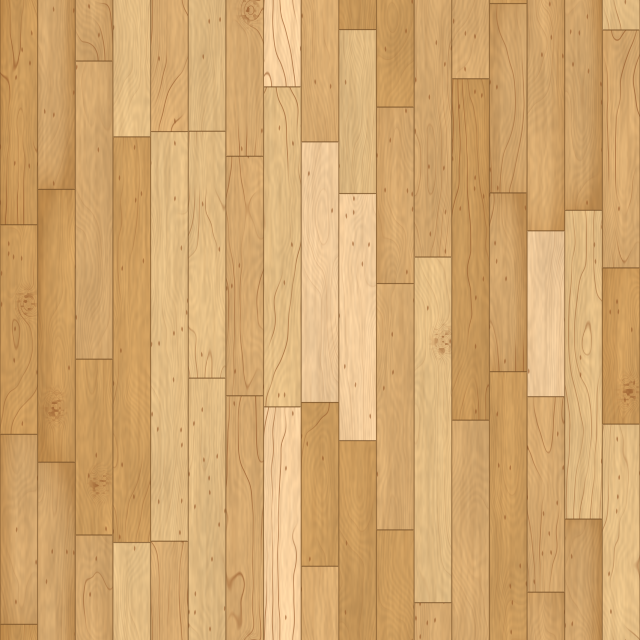
Reproduce this texture procedurally as a Shadertoy shader.

```glsl
// Maple strip floor: 17 columns of staggered planks with grain, veins, knots and flecks.

const float COLUMNS = 17.0;
const float SEAM = 0.0008;                      // half width of a seam
const vec3 PALE  = vec3(0.94, 0.79, 0.60);
const vec3 CREAM = vec3(0.88, 0.73, 0.51);
const vec3 HONEY = vec3(0.835, 0.66, 0.435);
const vec3 AMBER = vec3(0.80, 0.61, 0.365);
const vec3 STAIN = vec3(0.67, 0.47, 0.24);
const vec3 VEIN  = vec3(0.58, 0.34, 0.16);
const vec3 GAP   = vec3(0.47, 0.32, 0.16);

float hash(vec2 p) {
    return fract(sin(dot(p, vec2(127.1, 311.7))) * 43758.547);
}

float noise(vec2 p) {
    vec2 i = floor(p), f = fract(p);
    f = f * f * (3.0 - 2.0 * f);
    return mix(mix(hash(i), hash(i + vec2(1, 0)), f.x),
               mix(hash(i + vec2(0, 1)), hash(i + vec2(1, 1)), f.x), f.y);
}

float stroke(float d, float halfWidth, float px) {
    return 1.0 - smoothstep(halfWidth - 0.5 * px, halfWidth + 0.7 * px, d);
}

// Position of an end joint, in plank slots, wrapping after count slots
float joint(float slot, float column, float count) {
    return slot + 0.5 * hash(vec2(column + 3.7, mod(slot, count) + 8.3));
}

// Height field whose contours are the growth rings; a knot bulges it
float ringField(vec2 q, vec2 seed, float bulge) {
    float warp = noise(q * vec2(32.0, 7.0) + seed);
    float ripple = noise(q * vec2(60.0, 30.0) + seed);
    return 3.2 * warp + 0.3 * ripple + 34.0 * q.x + bulge;
}

float knotFalloff(vec2 q, vec2 centre) {
    vec2 r = (q - centre) * vec2(75.0, 50.0);
    return exp(-dot(r, r));
}

vec3 plankTone(float pick) {
    vec3 tone = mix(AMBER, HONEY, step(0.29, pick));
    tone = mix(tone, CREAM, step(0.57, pick));
    return mix(tone, PALE, step(0.88, pick));
}

// Short dark pores scattered one per chosen cell
float flecks(vec2 q, vec2 seed, float density) {
    vec2 p = q * vec2(85.0, 38.0) + seed;
    vec2 cell = floor(p);
    vec2 centre = 0.25 + 0.5 * vec2(hash(cell + 4.1), hash(cell + 9.6));
    vec2 d = (fract(p) - centre) * vec2(1.0, 0.8);
    d.x += 0.5 * d.y * (hash(cell + 2.3) - 0.5);
    return step(1.0 - density, hash(cell)) * (1.0 - smoothstep(0.04, 0.17, length(d)));
}

vec3 wood(vec2 q, vec2 seed, float len, float px) {
    float pick = hash(seed + 1.0);
    float figure = smoothstep(0.45, 0.9, hash(seed + 2.0));
    float hasKnot = step(0.78, hash(seed + 3.0));
    vec3 col = plankTone(pick) * (0.98 + 0.04 * hash(seed + 4.0));

    // Broad mottling and a stain along one long edge or the ends
    float mottle = noise(q * vec2(40.0, 9.0) + seed);
    float side = (hash(seed + 5.0) < 0.5 ? -1.0 : 1.0) * q.x * COLUMNS + 0.5;
    float ends = exp(-min(q.y, len - q.y) * 28.0);
    float stained = smoothstep(0.4, 1.0, hash(seed + 6.0)) * (1.0 - step(0.57, pick));
    float stain = stained * (0.8 * smoothstep(0.45, 1.1, side) + 0.5 * ends) * (0.4 + mottle);
    col = mix(col, STAIN, clamp(stain, 0.0, 0.65));
    col *= 0.965 + 0.07 * mottle;

    // Long fibres and fine speckle
    float fibre = noise(q * vec2(270.0, 12.0) + seed) - 0.5;
    float fine = noise(q * vec2(420.0, 90.0) + seed) - 0.5;
    col *= 1.0 + vec3(0.065, 0.085, 0.11) * fibre + 0.05 * fine;

    // Growth rings: contour distance is the field over its slope
    vec2 knot = vec2((hash(seed + 7.0) - 0.5) * 0.6 / COLUMNS, len * mix(0.2, 0.8, hash(seed + 8.0)));
    vec2 e = vec2(0.001, 0.0);
    float core = hasKnot * knotFalloff(q, knot);
    float f = ringField(q, seed, 3.0 * core);
    float fx = ringField(q + e.xy, seed, 3.0 * hasKnot * knotFalloff(q + e.xy, knot));
    float fy = ringField(q + e.yx, seed, 3.0 * hasKnot * knotFalloff(q + e.yx, knot));
    float slope = max(length(vec2(fx, fy) - f) / e.x, 25.0);
    float vein = stroke(abs(fract(f) - 0.5) / slope, 0.0006, px);
    float fade = smoothstep(0.2, 0.75, noise(q * vec2(30.0, 12.0) + seed + 50.0));
    col *= 1.0 + 0.018 * sin(f * 25.0);
    col = mix(col, VEIN, vein * fade * (0.1 + 0.5 * figure));

    // Knot heart and pores
    float heart = core * smoothstep(0.5, 0.8, noise(q * vec2(190.0, 260.0) + seed));
    col = mix(col, VEIN, 0.6 * heart + 0.12 * core);
    return mix(col, VEIN, 0.6 * flecks(q, seed, 0.04 + 0.1 * hash(seed + 9.0)));
}

void mainImage(out vec4 fragColor, in vec2 fragCoord) {
    vec2 uv = fragCoord / iResolution.xy;
    float px = 1.0 / min(iResolution.x, iResolution.y);

    // Each column holds two or three planks, shifted at random
    float column = floor(uv.x * COLUMNS);
    float across = fract(uv.x * COLUMNS) - 0.5;
    float count = 2.0 + step(0.42, hash(vec2(column, 5.2)));
    float along = (uv.y + hash(vec2(column, 17.9))) * count;
    float slot = floor(along);
    slot -= step(along, joint(slot, column, count));
    float start = joint(slot, column, count);
    float end = joint(slot + 1.0, column, count);

    vec2 q = vec2(across / COLUMNS, (along - start) / count);
    vec2 seed = vec2(column * 7.0 + 11.0, mod(slot, count) * 23.0 + 31.0);
    vec3 col = wood(q, seed, (end - start) / count, px);

    // Seams between planks
    float sideGap = stroke((0.5 - abs(across)) / COLUMNS, SEAM, px);
    float endGap = stroke(min(along - start, end - along) / count, SEAM, px);
    col = mix(col, GAP, max(0.62 * sideGap, 0.72 * endGap));
    fragColor = vec4(col, 1.0);
}
```
